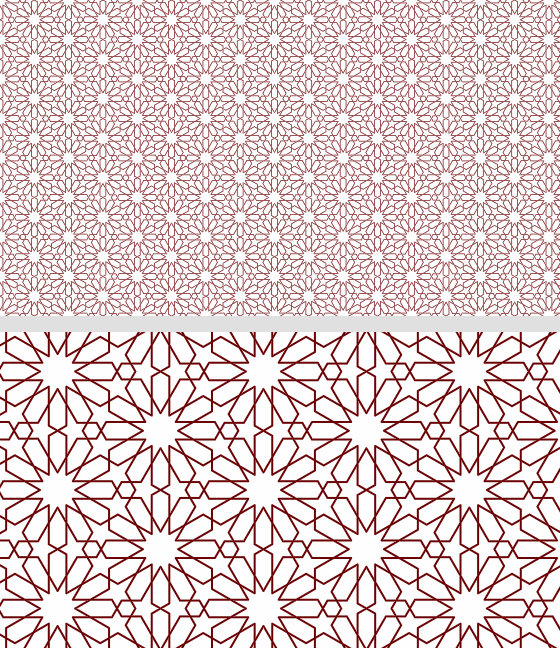
Top, the full canvas; bottom, a detail of the centre.
Write a Shadertoy shader that draws this pattern.

```glsl
// Fine dark red outlines of twelve-petal rosettes on a hexagonal lattice, over white.

const float ROWS        = 8.0;      // rosettes down the canvas
const float STRETCH     = 1.003;    // slight widening of the columns
const float LINE_WIDTH  = 0.0021;   // fraction of canvas height
const float PETAL_HALF  = 0.074;    // half width of a petal, in rosette pitches
const float END_SLOPE   = 0.57735;  // steepness of the pointed petal ends
const vec3  PAPER       = vec3(1.0, 0.995, 0.995);
const vec3  INK         = vec3(0.41, 0.0, 0.01);

const float SECTOR = radians(30.0); // angle of one petal
const float REACH  = 0.5;           // distance from rosette centre to petal tip
const float SQRT3  = sqrt(3.0);

float segmentDistance(vec2 p, vec2 a, vec2 b) {
    vec2 ab = b - a;
    return length(p - a - ab * clamp(dot(p - a, ab) / dot(ab, ab), 0.0, 1.0));
}

// Offset from the nearest rosette centre, chosen from two interleaved grids.
vec2 nearestCentre(vec2 p) {
    vec2 cell = vec2(SQRT3, 1.0);
    vec2 a = p - cell * round(p / cell);
    vec2 b = p - cell * (round(p / cell - 0.5) + 0.5);
    return dot(a, a) < dot(b, b) ? a : b;
}

// Turn every petal onto the x axis and mirror its halves.
vec2 foldPetal(vec2 p) {
    float angle = atan(p.y, p.x);
    angle -= SECTOR * round(angle / SECTOR);
    return length(p) * vec2(cos(angle), abs(sin(angle)));
}

float rosetteDistance(vec2 p) {
    vec2 valley   = vec2(2.0 * PETAL_HALF, 0.0);
    vec2 crossing = vec2(PETAL_HALF / tan(0.5 * SECTOR), PETAL_HALF);
    vec2 shoulder = vec2(REACH - PETAL_HALF * END_SLOPE, PETAL_HALF);
    vec2 tip      = vec2(REACH, 0.0);

    // Small hexagon in the gap between three rosettes.
    float gap = 1.0 / SQRT3 - REACH;
    vec2 hexCorner = tip + 0.5 * gap * vec2(1.0, SQRT3);

    float d = segmentDistance(p, valley, crossing);
    d = min(d, segmentDistance(p, crossing, shoulder));
    d = min(d, segmentDistance(p, shoulder, tip));
    return min(d, segmentDistance(p, tip, hexCorner));
}

// Share of a pixel-wide box covered by a line at distance d.
float lineCoverage(float d, float pixel) {
    vec2 edges = (vec2(d) + 0.5 * LINE_WIDTH * vec2(1.0, -1.0)) / pixel + 0.5;
    edges = clamp(edges, 0.0, 1.0);
    return edges.x - edges.y;
}

void mainImage(out vec4 fragColor, in vec2 fragCoord) {
    vec2 p = fragCoord / iResolution.y - vec2(0.0, 0.5);
    p.x /= STRETCH;

    vec2 petal = foldPetal(nearestCentre(p * ROWS));
    float d = rosetteDistance(petal) / ROWS;

    float ink = lineCoverage(d, 1.0 / iResolution.y);
    fragColor = vec4(mix(PAPER, INK, ink), 1.0);
}
```
